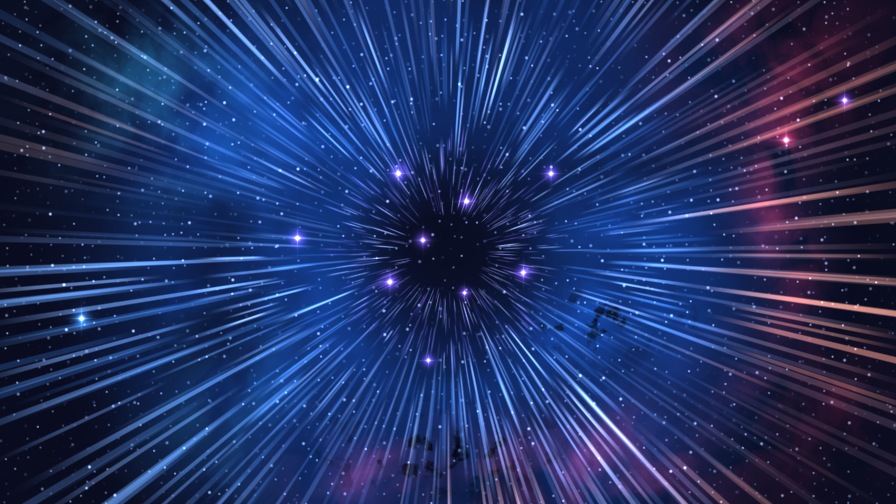
Reproduce this background procedurally as a Shadertoy shader.

```glsl
// Star streaks bursting radially out of a dark core, over a blue and crimson nebula.

const float TAU = 6.283185;
const vec3 VOID_NAVY = vec3(0.035, 0.045, 0.12);
const vec3 DEEP_BLUE = vec3(0.06, 0.16, 0.39);
const vec3 AZURE     = vec3(0.06, 0.29, 0.66);
const vec3 TEAL      = vec3(0.10, 0.36, 0.46);
const vec3 CRIMSON   = vec3(0.62, 0.13, 0.22);
const vec3 ICE       = vec3(0.72, 0.82, 1.00);
const vec3 SKY       = vec3(0.25, 0.60, 1.00);
const vec3 PEACH     = vec3(1.00, 0.62, 0.46);
const vec3 VIOLET    = vec3(0.55, 0.30, 1.00);

float hash(vec2 p) {
    vec3 q = fract(p.xyx * 0.1031);
    q += dot(q, q.yzx + 33.33);
    return fract((q.x + q.y) * q.z);
}

float cornerSlope(vec2 corner, vec2 offset) {
    float a = TAU * hash(corner + 57.0);
    return dot(vec2(cos(a), sin(a)), offset);
}

// Gradient noise, roughly -0.7 to 0.7
float gradientNoise(vec2 p) {
    vec2 i = floor(p), f = p - i;
    vec2 u = f * f * f * (f * (f * 6.0 - 15.0) + 10.0);
    vec2 e = vec2(1.0, 0.0);
    float low  = mix(cornerSlope(i, f), cornerSlope(i + e, f - e), u.x);
    float high = mix(cornerSlope(i + e.yx, f - e.yx), cornerSlope(i + 1.0, f - 1.0), u.x);
    return mix(low, high, u.y);
}

float fbm(vec2 p) {
    float sum = 0.0, gain = 0.6;
    for (int i = 0; i < 5; i++) {
        sum += gain * gradientNoise(p);
        p = mat2(1.6, 1.2, -1.2, 1.6) * p + 3.7;
        gain *= 0.5;
    }
    return sum;
}

// Soft elliptical spot
float blob(vec2 p, vec2 centre, vec2 size) {
    vec2 d = (p - centre) / size;
    return exp(-dot(d, d));
}

vec3 nebula(vec2 p, float r) {
    float cloud = fbm(p * 3.2 + 11.0);
    float wisp = fbm(p * 7.0 + cloud * 1.5);
    float ring = smoothstep(0.06, 0.32, r) * (1.0 - smoothstep(0.42, 0.85, r));
    vec3 c = mix(VOID_NAVY, DEEP_BLUE, clamp(ring * (0.9 + cloud), 0.0, 1.0));

    float azure = blob(p, vec2(0.27, -0.15), vec2(0.18, 0.15))
                + blob(p, vec2(0.31, 0.12), vec2(0.16, 0.12))
                + blob(p, vec2(-0.36, -0.14), vec2(0.24, 0.13))
                + blob(p, vec2(-0.32, 0.22), vec2(0.22, 0.17));
    c += AZURE * azure * clamp(0.32 + 0.7 * cloud, 0.0, 1.0);

    float teal = blob(p, vec2(-0.58, 0.34), vec2(0.20, 0.22))
               + 0.5 * blob(p, vec2(-0.45, -0.32), vec2(0.15, 0.2));
    c += TEAL * teal * clamp(0.3 + wisp, 0.0, 1.0);

    // Crimson filament on the right, with clouds along the lower edge
    float bend = 0.67 + 0.12 * gradientNoise(vec2(p.y * 4.0, 2.0));
    float red = blob(p, vec2(bend, 0.06), vec2(0.06, 0.20))
              + 0.6 * blob(p, vec2(0.66, 0.38), vec2(0.20, 0.16))
              + 0.8 * blob(p, vec2(0.30, -0.43), vec2(0.22, 0.10))
              + 0.7 * blob(p, vec2(-0.16, -0.45), vec2(0.14, 0.08))
              + 0.4 * blob(p, vec2(0.68, -0.32), vec2(0.20, 0.14));
    c += CRIMSON * red * clamp(0.35 + 1.3 * wisp, 0.0, 1.0);

    // Small dark dust clumps
    float dust = blob(p, vec2(0.30, -0.14), vec2(0.14, 0.05))
               + blob(p, vec2(0.0, -0.40), vec2(0.20, 0.07));
    return c * (1.0 - 0.75 * dust * smoothstep(0.08, 0.25, fbm(p * 22.0)));
}

// One streak per angular cell: x is its coverage, y its random tint
vec2 streaks(float turn, float r, float count, float seed,
             vec2 startRange, vec2 lengthRange, float halfAngle, float pixel) {
    float slot = turn * count, cell = floor(slot);
    float a = hash(vec2(cell, seed)), b = hash(vec2(cell, seed + 1.0));
    float c = hash(vec2(cell, seed + 2.0)), tint = hash(vec2(cell, seed + 3.0));
    float away = abs(fract(slot) - mix(0.25, 0.75, a)) * TAU / count * r;
    float width = halfAngle * mix(0.4, 1.0, c) * r + 0.0005;
    float t = (r - mix(startRange.x, startRange.y, b)) / mix(lengthRange.x, lengthRange.y, c);
    float along = smoothstep(0.0, 0.25, t) * (1.0 - smoothstep(0.55, 1.0, t));
    float across = 1.0 - smoothstep(-pixel, pixel, away - width);
    return vec2(across * along * mix(0.35, 1.0, tint), tint);
}

// Jittered dots on a square grid
float starDust(vec2 p, float scale, float radius, float pixel) {
    vec2 cell = floor(p * scale);
    vec2 spot = 0.2 + 0.6 * vec2(hash(cell + 3.0), hash(cell + 71.0));
    float d = length(fract(p * scale) - spot) / scale;
    return pow(hash(cell + 19.0), 4.0) * (1.0 - smoothstep(0.0, radius + pixel, d));
}

// Bright star with a halo and four thin rays
vec3 sparkle(vec2 p, vec2 centre, float size, vec3 halo) {
    vec2 d = abs(p - centre) / size;
    float rays = exp(-d.x * 9.0 - d.y * 1.3) + exp(-d.y * 9.0 - d.x * 1.3);
    return ICE * (exp(-dot(d, d) * 9.0) + 0.6 * rays) + halo * 0.7 * exp(-dot(d, d) * 0.9);
}

void mainImage(out vec4 fragColor, in vec2 fragCoord) {
    vec2 p = (fragCoord - 0.5 * iResolution.xy) / iResolution.y;
    float pixel = 1.0 / iResolution.y;
    float r = max(length(p), 0.0001);
    float turn = fract(atan(p.y, p.x) / TAU + 0.5);
    vec3 color = nebula(p, r);

    // Streaks gather in bundles and turn warm toward the outer right
    float bundle = 0.4 + 0.6 * smoothstep(-0.25, 0.2, gradientNoise(p / r * 3.0 + 7.0));
    bundle *= 1.0 - 0.85 * blob(p, vec2(-0.65, 0.08), vec2(0.4, 0.06));
    float warm = smoothstep(0.3, 0.75, p.x) + 0.8 * blob(p, vec2(-0.75, 0.24), vec2(0.3, 0.12))
               + 0.5 * blob(p, vec2(0.0, 0.45), vec2(0.3, 0.2))
               + 0.5 * blob(p, vec2(0.1, -0.48), vec2(0.3, 0.15));
    for (int i = 0; i < 3; i++) {
        float seed = 10.0 * float(i);
        vec2 near = streaks(turn, r, 107.0 + seed, seed + 5.0, vec2(0.07, 0.2), vec2(0.03, 0.08), 0.005, pixel);
        vec2 mid = streaks(turn, r, 91.0 + seed, seed + 41.0, vec2(0.16, 0.38), vec2(0.10, 0.26), 0.006, pixel);
        vec2 far = streaks(turn, r, 73.0 + seed, seed + 83.0, vec2(0.26, 0.62), vec2(0.35, 0.9), 0.008, pixel);
        color += mix(VIOLET, ICE, near.y) * near.x * 0.5;
        color += mix(SKY, ICE, mid.y) * mid.x * bundle * 0.65;
        vec3 farTint = mix(mix(SKY, ICE, far.y * 0.7), PEACH, clamp(warm * (0.5 + far.y), 0.0, 0.95));
        color += farTint * far.x * bundle * 0.55;
    }

    // Fine stars, then a golden-angle spiral of violet sparkles round the core
    color += ICE * (starDust(p, 22.0, 0.003, pixel) + 0.7 * starDust(p + 5.0, 45.0, 0.0018, pixel));
    for (int i = 0; i < 9; i++) {
        float k = float(i), angle = 2.7 + 2.39996 * k;
        float orbit = 0.055 + 0.03 * sqrt(k) + 0.0025 * k * k;
        color += sparkle(p, orbit * vec2(cos(angle), sin(angle)), 0.009 + 0.006 * hash(vec2(k, 4.0)), VIOLET);
    }
    color += sparkle(p, vec2(-0.727, -0.132), 0.015, SKY);
    color += sparkle(p, vec2(0.787, 0.301), 0.012, VIOLET);
    color += sparkle(p, vec2(0.671, 0.222), 0.015, CRIMSON);

    fragColor = vec4(min(color, 1.0), 1.0);
}
```
